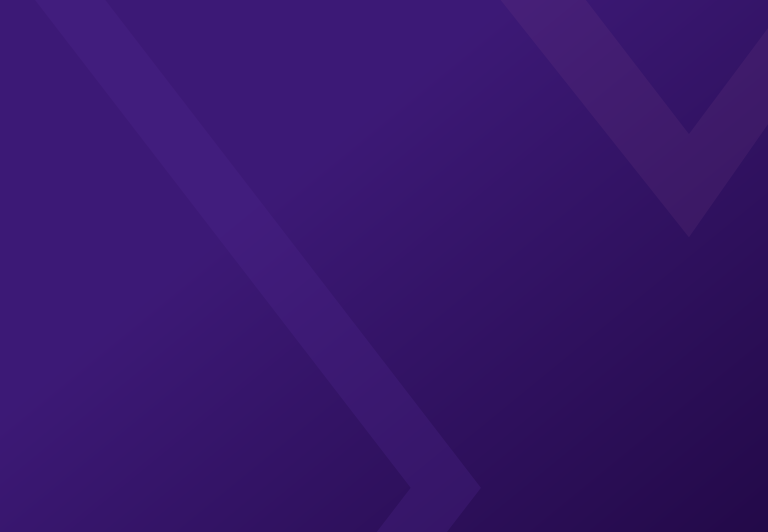
This background is drawn by a Shadertoy shader. Its source:

```glsl
// A deep violet backdrop that darkens diagonally toward the lower right,
// crossed by two faint chevron ribbons: a long one pointing right and a V.
// Each ribbon is the area between two folded lines, laid on as a thin tint.

// Soft step across one pixel; q is measured in canvas heights.
float edge(float q, float slope) {
    float halfWidth = 0.6 * sqrt(1.0 + slope * slope) / iResolution.y;
    return smoothstep(-halfWidth, halfWidth, q);
}

// Coverage above a V with the given tip and left/right arm slopes.
float insideVee(vec2 p, vec2 tip, float leftSlope, float rightSlope) {
    float slope = p.x < tip.x ? leftSlope : rightSlope;
    return edge(tip.y - p.y - slope * abs(p.x - tip.x), slope);
}

void mainImage(out vec4 fragColor, in vec2 fragCoord) {
    // Canvas heights, measured from the top left corner
    vec2 p = vec2(fragCoord.x, iResolution.y - fragCoord.y) / iResolution.y;

    // Diagonal gradient, flat in the upper left
    float shade = clamp((dot(p, vec2(0.63, 0.77)) - 0.598) / 1.08, 0.0, 1.0);
    vec3 color = mix(vec3(0.237, 0.098, 0.463), vec3(0.137, 0.037, 0.285), shade);

    // Long ribbon folding back near the bottom
    float fold = p.x + 0.77 * abs(p.y - 0.917);
    float ribbon = edge(fold - 0.772, 0.77) * edge(0.904 - fold, 0.77);
    color = mix(color, vec3(0.31, 0.15, 0.56), 0.27 * ribbon);

    // V ribbon in the upper right
    float vee = insideVee(p, vec2(1.295, 0.446), 1.26, 1.43)
              * (1.0 - insideVee(p, vec2(1.295, 0.252), 1.30, 1.34));
    color = mix(color, vec3(0.50, 0.27, 0.53), 0.15 * vee);

    fragColor = vec4(color, 1.0);
}
```
